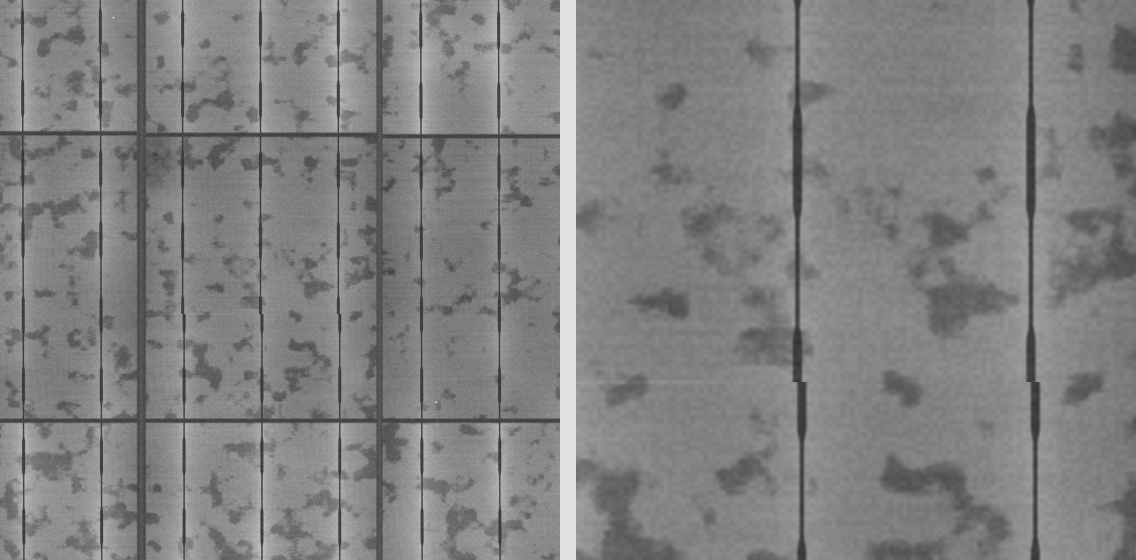
Left, the full canvas; right, a detail of the centre.
A three.js fragment shader for this pattern:

```glsl
// Grey solar cells in a grid, each crossed by three dark vertical busbars.
// Gaps and bars are distances to repeated lines; layered value noise
// gives the stains, clouding and grain, and hashed dots the bright specks.
varying vec2 vUv;

const vec2 GRID_ORIGIN = vec2(0.2526, 0.2487);
const vec2 CELL_SIZE = vec2(0.4251, 0.5046);
const float BAR_SPACING = 0.139;
const float SEGMENTS_PER_CELL = 4.0;
const float EDGE = 0.0013;
const float GAP_TONE = 0.29;
const float BAR_TONE = 0.2;
const float CREASE_Y = 0.439;

float hash(vec2 p) {
  return fract(sin(dot(p, vec2(127.1, 311.7))) * 43758.5453);
}

float noise(vec2 p) {
  vec2 i = floor(p);
  vec2 f = fract(p);
  f = f * f * (3.0 - 2.0 * f);
  float low = mix(hash(i), hash(i + vec2(1.0, 0.0)), f.x);
  float high = mix(hash(i + vec2(0.0, 1.0)), hash(i + vec2(1.0)), f.x);
  return mix(low, high, f.y);
}

float fbm(vec2 p) {
  float sum = 0.0;
  float weight = 0.5;
  for (int i = 0; i < 4; i++) {
    sum += weight * noise(p);
    p = p * 2.03 + 17.3;
    weight *= 0.5;
  }
  return sum / 0.9375;
}

float line(float dist, float halfWidth, float softness) {
  return 1.0 - smoothstep(halfWidth - softness, halfWidth + softness, dist);
}

// Signed distance across to the nearest busbar of a cell
float barOffset(float x) {
  float fromCentre = x - 0.5 * CELL_SIZE.x;
  float index = clamp(floor(fromCentre / BAR_SPACING + 0.5), -1.0, 1.0);
  return fromCentre - index * BAR_SPACING;
}

// Bars swell into four tapered solder segments along each cell
float barHalfWidth(float along) {
  float fromMiddle = abs(fract(along * SEGMENTS_PER_CELL) - 0.5);
  float swell = 1.0 - smoothstep(0.2, 0.29, fromMiddle);
  return mix(0.0013, 0.0027, swell);
}

float stains(vec2 p, vec2 seed) {
  float density = 0.14 * (noise(p * 6.0 + seed) - 0.5);
  float n = fbm(p * vec2(36.0, 40.0) + seed) + density;
  return smoothstep(0.56, 0.76, n);
}

float specks(vec2 p) {
  vec2 id = floor(p * 12.0);
  vec2 spot = 0.2 + 0.6 * vec2(hash(id + 3.1), hash(id + 8.7));
  float dist = length(fract(p * 12.0) - spot) / 12.0;
  return step(0.95, hash(id + 5.3)) * line(dist, 0.0016, 0.001);
}

// Silicon tone: row level, clouding, glow beside the bars, stains
float cellTone(vec2 p, vec2 id, vec2 local, float barDist) {
  float outerRow = min(abs(id.y), 1.0);
  float along = local.y / CELL_SIZE.y;
  vec2 seed = 23.0 * vec2(hash(id + 1.7), hash(id + 4.9));
  float tone = mix(0.475 + 0.035 * (1.0 - along), 0.525, outerRow);
  tone += 0.02 * (hash(id + 9.2) - 0.5);
  tone += 0.13 * (fbm(p * 7.0 + seed) - 0.5);

  float glow = mix(0.09, 0.14, outerRow) * (0.5 + noise(p * vec2(9.0, 7.0) + seed));
  tone += glow * exp(-barDist / 0.02);
  float sideDist = min(local.x, CELL_SIZE.x - local.x);
  tone -= 0.035 * (1.0 - smoothstep(0.0, 0.05, sideDist));

  tone -= 0.15 * stains(p, seed);
  vec2 patchPos = (p - vec2(0.285, 0.71)) / vec2(0.03, 0.045);
  tone -= 0.22 * exp(-dot(patchPos, patchPos)) * fbm(p * 70.0);
  return tone + 0.025 * (noise(p * vec2(7.0, 220.0)) - 0.5);
}

void main() {
  vec2 p = vUv;
  float column = floor((p.x - GRID_ORIGIN.x) / CELL_SIZE.x);
  vec2 origin = GRID_ORIGIN + vec2(0.0, 0.006 - 0.0026 * column) * step(0.5, p.y);
  vec2 gridPos = (p - origin) / CELL_SIZE;
  vec2 id = floor(gridPos);
  vec2 local = fract(gridPos) * CELL_SIZE;

  // Bars drift slightly, with a jump at the crease in the centre column
  float centreColumn = 1.0 - min(abs(id.x), 1.0);
  float jump = mix(1.0 - p.y, 1.0 - step(CREASE_Y, p.y), centreColumn);
  float barDist = abs(barOffset(local.x - 0.0026 * jump));
  float tone = cellTone(p, id, local, barDist);

  float creaseSpan = smoothstep(0.25, 0.27, p.x) * (1.0 - smoothstep(0.36, 0.47, p.x));
  tone += 0.05 * creaseSpan * line(abs(p.y - CREASE_Y), 0.001, EDGE);
  float bar = line(barDist, barHalfWidth(local.y / CELL_SIZE.y), EDGE);
  tone = mix(tone, BAR_TONE, 0.9 * bar);

  // Gaps between cells; alternate vertical gaps are wider
  vec2 nearest = floor(gridPos + 0.5);
  vec2 gapDist = abs(gridPos - nearest) * CELL_SIZE;
  float gapHalf = mix(0.0078, 0.0054, mod(nearest.x, 2.0));
  tone = mix(tone, GAP_TONE - 0.02, line(gapDist.y, 0.0038, 0.0022));
  float gapTone = GAP_TONE + 0.05 * line(gapDist.x, 0.003, 0.003);
  tone = mix(tone, gapTone, line(gapDist.x, gapHalf, 0.0018));

  tone += 0.055 * (noise(p * 380.0) - 0.5);
  tone = mix(tone, 0.88, specks(p));
  gl_FragColor = vec4(vec3(tone), 1.0);
}
```
